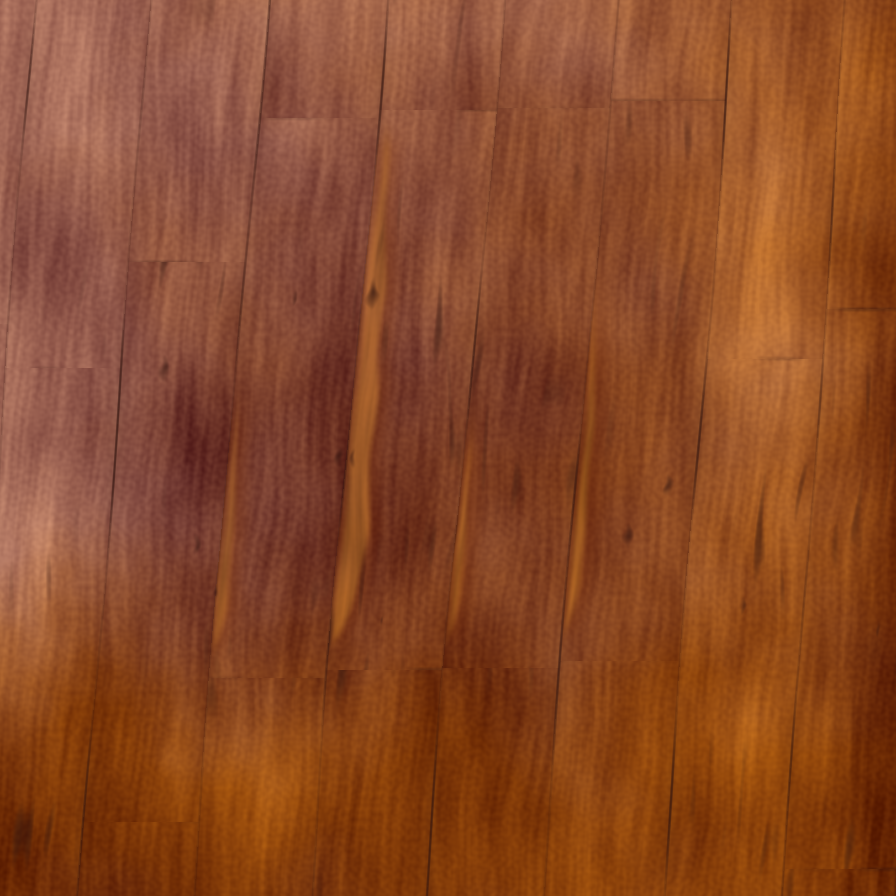
A WebGL 1 fragment shader for this texture:

```glsl
precision highp float;
// Worn, varnished wooden planks, leaning slightly, with pale sapwood wedges.
// Stretched gradient noise makes the grain; tone (dark to light) and haze
// (orange to dusty pink) pick the colour from four corner shades.
uniform vec2 u_resolution;

#define LEAN 0.08
#define PLANK_WIDTH 0.13
#define PLANK_LENGTH 0.625
#define FIRST_SEAM 0.349
#define FIRST_END 0.23
#define GRAIN 0.62
#define MOTTLE 0.75
#define SEAM_DARKNESS 0.7
#define STREAK_STRENGTH 0.72
#define KNOT_COUNT 12

float hash(vec2 p) {
  return fract(sin(dot(p, vec2(127.1, 311.7))) * 43758.547);
}

vec2 gradient(vec2 cell) {
  float angle = 6.2832 * hash(cell);
  return vec2(cos(angle), sin(angle));
}

// Gradient noise, roughly -0.6 to 0.6
float noise(vec2 p) {
  vec2 i = floor(p), f = fract(p);
  vec2 u = f * f * f * (f * (f * 6.0 - 15.0) + 10.0);
  vec2 e = vec2(1.0, 0.0);
  float a = dot(gradient(i), f);
  float b = dot(gradient(i + e), f - e);
  float c = dot(gradient(i + e.yx), f - e.yx);
  float d = dot(gradient(i + e.xx), f - e.xx);
  return mix(mix(a, b, u.x), mix(c, d, u.x), u.y);
}

float fbm(vec2 p) {
  float sum = 0.0, amp = 0.6;
  for (int i = 0; i < 4; i++) {
    sum += amp * noise(p);
    p = p * 2.1 + 17.3;
    amp *= 0.5;
  }
  return sum;
}

float glow(vec2 p, vec2 center, vec2 radius) {
  vec2 d = (p - center) / radius;
  return exp(-dot(d, d));
}

// Broad light and shade lying over the floor
float lighting(vec2 p) {
  return 0.75 * glow(p, vec2(0.0, 0.36), vec2(0.11, 0.17))
       + 0.20 * glow(p, vec2(0.0, 0.8), vec2(0.12, 0.30))
       + 0.45 * glow(p, vec2(0.87, 0.58), vec2(0.10, 0.32))
       + 0.32 * glow(p, vec2(0.55, 1.0), vec2(0.40, 0.14))
       + 0.25 * glow(p, vec2(0.30, 0.14), vec2(0.14, 0.08))
       - 0.50 * glow(p, vec2(0.40, 0.44), vec2(0.20, 0.22))
       - 0.75 * glow(p, vec2(1.02, 0.2), vec2(0.10, 0.50))
       - 0.45 * glow(p, vec2(0.05, 0.02), vec2(0.28, 0.16));
}

vec3 woodColor(float tone, float haze) {
  vec3 dark = mix(vec3(0.42, 0.16, 0.015), vec3(0.42, 0.20, 0.17), haze);
  vec3 light = mix(vec3(0.67, 0.35, 0.06), vec3(0.69, 0.45, 0.35), haze);
  return mix(dark, light, clamp(tone, -0.4, 1.4));
}

float knots(vec2 p) {
  float mask = 0.0;
  for (int i = 0; i < KNOT_COUNT; i++) {
    float id = float(i);
    vec2 center = vec2(hash(vec2(id, 3.7)), 0.15 + 0.75 * hash(vec2(id, 9.1)));
    vec2 d = p - center;
    d.x -= LEAN * d.y;
    d += 0.006 * vec2(noise(p * 60.0), noise(p * 60.0 + 31.0));
    float size = mix(0.4, 1.1, hash(vec2(id, 5.3)));
    float r = length(d / vec2(0.005, 0.013)) / size;
    mask = max(mask, (1.0 - smoothstep(0.0, 1.4, r)) * size);
  }
  return mask;
}

void main() {
  vec2 p = gl_FragCoord.xy / u_resolution;
  float across = p.x - LEAN * p.y;

  // Plank layout: nearly straight seams and staggered ends
  float s = (across - FIRST_SEAM) / PLANK_WIDTH;
  s += 0.1 * noise(vec2(across * 3.0, p.y * 1.7));
  float column = floor(s), f = fract(s);
  float v = (p.y - FIRST_END) / PLANK_LENGTH + 0.14 * (hash(vec2(column, 2.3)) - 0.5);
  v += 0.4 * step(2.5, abs(column - 0.5)) * hash(vec2(column, 8.9));
  float row = floor(v), r = fract(v);
  float seed = hash(vec2(column, row) + 4.6);

  // Grain: broad bands, long wavy fibres, fine fibres and a slight speckle
  vec2 g = vec2(across + 0.012 * noise(p * vec2(9.0, 6.0)), p.y) + seed * 7.0;
  float bands = fbm(g * vec2(15.0, 2.6) + 3.0);
  float fibres = 0.7 * fbm(g * vec2(36.0, 4.0)) + 0.5 * noise(g * vec2(140.0, 9.0));
  float grain = 0.6 * bands + fibres;
  float speckle = 0.2 * noise(p * 170.0);
  float mottle = fbm(p * vec2(6.5, 4.5) + 5.0);

  float tone = 0.52 + 0.3 * (seed - 0.5) + GRAIN * grain + speckle;
  tone += MOTTLE * mottle + lighting(p);
  float haze = (1.2 - 1.05 * p.x) * smoothstep(0.08, 0.46, p.y + 0.15 * mottle);
  haze += 0.25 * glow(p, vec2(0.65, 0.95), vec2(0.3, 0.2));
  haze = clamp(haze + 0.5 * fbm(p * 4.0 + 21.0), 0.0, 1.1);
  vec3 color = woodColor(tone, haze);

  // Pale sapwood wedges along the left edge of the middle planks
  float whole = step(abs(column), 0.5);
  float top = mix(mix(0.5, 0.85, hash(vec2(column, 6.1))), 1.3, whole);
  float taper = smoothstep(0.0, 0.15, r) * (1.0 - smoothstep(top * 0.3, top, r));
  float width = mix(0.08 + 0.08 * hash(vec2(column, 1.4)), 0.2, whole) * taper;
  width *= 1.0 + 0.5 * noise(vec2(column * 5.0, p.y * 11.0));
  float middle = step(abs(column - 0.5), 2.0) * step(abs(row), 0.5);
  float present = middle * smoothstep(0.0, 0.5, taper) * (1.0 - smoothstep(0.92, 1.0, r));
  float edge = f + 0.05 * noise(g * vec2(30.0, 7.0));
  float wedge = smoothstep(-0.01, 0.07, edge);
  wedge *= 1.0 - smoothstep(width - 0.035, width + 0.05, edge);
  float fringe = 1.0 - smoothstep(width, width + 0.2, f);
  color = mix(color, vec3(0.47, 0.19, 0.06), 0.4 * present * fringe);
  vec3 sapwood = mix(vec3(0.76, 0.45, 0.10), vec3(0.66, 0.40, 0.20), haze);
  sapwood *= 1.0 + 0.35 * grain + 0.2 * mottle;
  color = mix(color, sapwood, STREAK_STRENGTH * present * wedge);

  // Thin broken seams, faint plank ends, cracks and knots
  vec3 gap = vec3(0.19, 0.08, 0.06);
  float seamDist = min(f, 1.0 - f) * PLANK_WIDTH;
  float fade = smoothstep(-0.1, 0.45, noise(vec2(floor(s + 0.5) * 3.7, p.y * 5.0)));
  float seam = 1.0 - smoothstep(0.0002, 0.0026, seamDist);
  float halo = 0.22 * exp(-seamDist / 0.007);
  color = mix(color, gap, SEAM_DARKNESS * mix(0.25, 1.0, fade) * max(seam, halo));
  float endDist = min(r, 1.0 - r) * PLANK_LENGTH;
  float endFade = seed * smoothstep(-0.1, 0.3, noise(p * 14.0));
  color = mix(color, gap, 0.35 * endFade * (1.0 - smoothstep(0.0, 0.004, endDist)));
  float crack = smoothstep(0.25, 0.6, noise(g * vec2(70.0, 9.0) + 40.0));
  color = mix(color, gap, 0.5 * crack * smoothstep(0.0, 0.3, noise(p * 5.0 + 9.0)));
  color = mix(color, gap, 0.65 * knots(p));

  gl_FragColor = vec4(color, 1.0);
}
```
